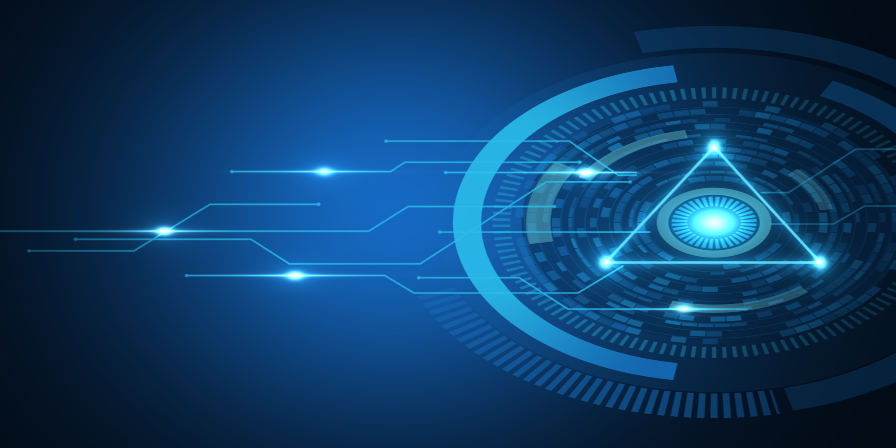
Give the GLSL for this background, as a WebGL 1 fragment shader.

```glsl
precision highp float;
uniform vec2 u_resolution;

#define HUB vec2(1.594, 0.503)
#define HUB_TILT 0.61
#define GLOW_POS vec2(0.88, 0.53)
#define NIGHT vec3(0.008, 0.04, 0.08)
#define GLOW vec3(0.075, 0.37, 0.68)
#define BLUE vec3(0.08, 0.42, 0.72)
#define CYAN vec3(0.16, 0.74, 0.92)
#define TEAL vec3(0.36, 0.70, 0.74)
#define ICE vec3(0.70, 0.98, 1.0)
#define LINE_HALF 0.0018
#define BLOCK_RINGS 11
#define TAU 6.2832

float hash(vec2 p) {
  vec3 q = fract(vec3(p.xyx) * 0.1031);
  q += dot(q, q.yzx + 33.33);
  return fract((q.x + q.y) * q.z);
}

// Coverage of a signed distance, softened over about one pixel
float fill(float d) {
  return clamp(0.5 - d * u_resolution.y / 1.3, 0.0, 1.0);
}

float band(float r, float inner, float outer) {
  return fill(abs(r - 0.5 * (inner + outer)) - 0.5 * (outer - inner));
}

// Ring segment; polar holds radius and angle in turns
float arc(vec2 polar, float inner, float outer, float t0, float t1) {
  float d = abs(polar.y - 0.5 * (t0 + t1)) - 0.5 * (t1 - t0);
  return band(polar.x, inner, outer) * fill(d * TAU * polar.x);
}

float ticks(vec2 polar, float count, float duty) {
  float d = abs(fract(polar.y * count) - 0.5) - 0.5 * duty;
  return fill(d * TAU * polar.x / count);
}

float segment(vec2 p, vec2 a, vec2 b) {
  vec2 v = b - a;
  return length(p - a - v * clamp(dot(p - a, v) / dot(v, v), 0.0, 1.0));
}

float pad(vec2 p, float x, float y) {
  return length((p - vec2(x, y)) * vec2(0.8, 1.0)) - 0.0035;
}

// Round pad, level run, slanted step, level run
float trace(vec2 p, vec4 x, float y0, float y1) {
  float d = segment(p, vec2(x.x, y0), vec2(x.y, y0));
  d = min(d, segment(p, vec2(x.y, y0), vec2(x.z, y1)));
  d = min(d, segment(p, vec2(x.z, y1), vec2(x.w, y1)));
  return min(d - LINE_HALF, pad(p, x.x, y0));
}

vec3 flare(vec2 p, float x, float y) {
  vec2 d = abs(p - vec2(x, y));
  vec2 s = d * vec2(0.55, 1.0);
  float light = 0.8 * exp(-d.x / 0.055 - d.y / 0.0035) + exp(-dot(s, s) / 0.00008);
  return ICE * light + 0.4 * CYAN * exp(-length(s) / 0.018);
}

vec3 drawRings(vec3 col, vec2 p, vec2 polar) {
  float r = polar.x;
  float fade = mix(1.0, 0.42, smoothstep(1.4, 2.0, p.x));
  col = mix(col, BLUE, 0.16 * fade * fill(r - 0.62));
  col = mix(col, vec3(0.02, 0.14, 0.27), 0.45 * fill(r - 0.43));

  // Outer fringe and wide arcs
  float fringe = arc(polar, 0.625, 0.715, 0.561, 0.783) * ticks(polar, 150.0, 0.55);
  float wide = arc(polar, 0.64, 0.72, 0.11, 0.29) + arc(polar, 0.625, 0.71, 0.79, 0.90);
  wide += 1.5 * arc(polar, 0.52, 0.583, 0.10, 0.175);
  col = mix(col, BLUE, 0.55 * fade * fringe + 0.22 * wide);
  float lit = smoothstep(0.24, 0.08, abs(polar.y - 0.48));
  col = mix(col, mix(BLUE, CYAN, lit), 0.9 * arc(polar, 0.52, 0.583, 0.275, 0.725));

  // Fine graduation
  col = mix(col, CYAN, 0.35 * fade * band(r, 0.455, 0.495) * ticks(polar, 130.0, 0.4));

  // Scattered blocks on concentric rings
  for (int i = 0; i < BLOCK_RINGS; i++) {
    float k = float(i);
    float inner = 0.155 + 0.027 * k;
    float count = floor(18.0 + 5.0 * k + 14.0 * hash(vec2(k, 7.0)));
    float h = hash(vec2(floor(polar.y * count), k + 3.0));
    float size = mix(0.008, 0.024, hash(vec2(k, 19.0)));
    float block = band(r, inner, inner + size) * ticks(polar, count, 0.94);
    vec3 tint = mix(BLUE, CYAN, 0.5 * hash(vec2(h * 91.0, k)));
    col = mix(col, tint, fade * block * step(0.42, h) * h * 0.62);
    col = mix(col, CYAN, 0.16 * fade * band(r, inner - 0.003, inner - 0.001));
  }

  // Pale arcs
  float pale = arc(polar, 0.365, 0.42, 0.41, 0.53) + arc(polar, 0.315, 0.345, 0.28, 0.42)
             + arc(polar, 0.30, 0.33, 0.70, 0.86) + arc(polar, 0.24, 0.27, 0.03, 0.13);
  return mix(col, TEAL, 0.5 * fade * pale);
}

vec3 drawCircuit(vec3 col, vec2 p) {
  float d = trace(p, vec4(0.862, 1.271, 1.38, 1.42), 0.685, 0.609);
  d = min(d, trace(p, vec4(0.518, 0.872, 0.904, 1.294), 0.617, 0.638));
  d = min(d, trace(p, vec4(0.995, 1.1, 1.2, 1.42), 0.615, 0.615));
  d = min(d, trace(p, vec4(1.237, 0.911, 0.823, -0.1), 0.539, 0.484));
  d = min(d, trace(p, vec4(0.711, 0.469, 0.299, 0.065), 0.544, 0.44));
  d = min(d, trace(p, vec4(0.169, 0.56, 0.646, 0.938), 0.466, 0.411));
  d = min(d, trace(p, vec4(1.406, 1.219, 0.938, 0.93), 0.594, 0.411));
  d = min(d, trace(p, vec4(0.982, 1.1, 1.2, 1.45), 0.482, 0.482));
  d = min(d, trace(p, vec4(0.417, 0.859, 0.924, 1.29), 0.385, 0.346));
  d = min(d, trace(p, vec4(0.935, 1.159, 1.268, 1.667), 0.38, 0.31));
  d = min(d, trace(p, vec4(2.1, 1.91, 1.76, 1.7), 0.667, 0.57));
  d = min(d, trace(p, vec4(2.1, 1.93, 1.86, 1.72), 0.54, 0.5));
  d = min(d, segment(p, vec2(1.29, 0.346), vec2(1.39, 0.406)) - LINE_HALF);
  d = min(d, min(pad(p, 1.294, 0.638), pad(p, 0.065, 0.44)));
  float strength = mix(0.4, 0.85, smoothstep(0.0, 0.7, p.x));
  strength *= mix(1.0, 0.4, smoothstep(1.5, 1.8, p.x));
  col = mix(col, CYAN, strength * fill(d));
  col += flare(p, 0.367, 0.484) + flare(p, 0.659, 0.385) + flare(p, 1.307, 0.615);
  return col + 0.7 * (flare(p, 0.724, 0.617) + flare(p, 1.526, 0.31));
}

vec3 drawTriangle(vec3 col, vec2 p) {
  vec2 a = vec2(1.594, 0.672), b = vec2(1.352, 0.414), c = vec2(1.831, 0.414);
  float d = min(segment(p, a, b), min(segment(p, b, c), segment(p, c, a)));
  col += CYAN * 0.35 * exp(-d / 0.012);
  col = mix(col, mix(CYAN, ICE, 0.4), 0.9 * fill(d - 0.003));
  float node = min(length(p - a), min(length(p - b), length(p - c)));
  return col + ICE * exp(-node * node / 0.00016) + 0.6 * CYAN * exp(-node / 0.025);
}

vec3 drawCore(vec3 col, vec2 polar) {
  float r = polar.x;
  col = mix(col, TEAL, 0.55 * band(r, 0.102, 0.128));
  col = mix(col, CYAN, 0.5 * band(r, 0.06, 0.095) * ticks(polar, 36.0, 0.6));
  col += CYAN * (0.9 * exp(-r * r / 0.006) + 0.3 * exp(-r / 0.09));
  return col + ICE * exp(-r * r / 0.0014);
}

void main() {
  vec2 p = gl_FragCoord.xy / u_resolution.y;
  vec2 q = (p - HUB) / vec2(1.0, HUB_TILT);
  vec2 polar = vec2(length(q), fract(atan(q.y, q.x) / TAU));
  vec2 g = (p - GLOW_POS) * vec2(1.0, 1.2);
  vec3 col = NIGHT + GLOW * exp(-2.8 * dot(g, g));
  col = drawRings(col, p, polar);
  col = drawCircuit(col, p);
  col = drawTriangle(col, p);
  col = drawCore(col, polar);
  gl_FragColor = vec4(min(col, 1.0), 1.0);
}
```
